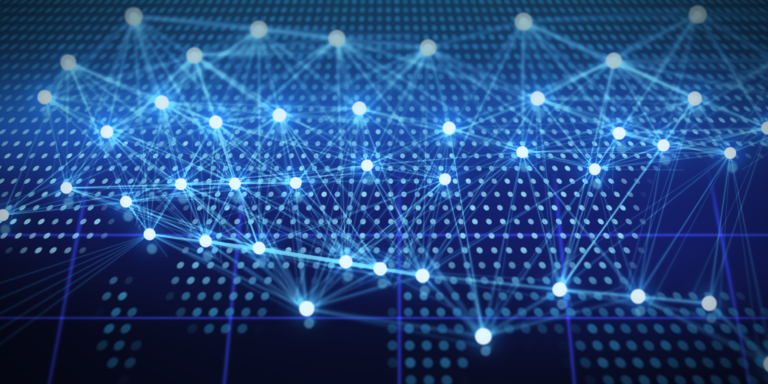
Write a Shadertoy shader that draws this background.

```glsl
// Glowing blue network: linked nodes over a perspective field of dots, with shallow focus.

const int ROW = 12;
const int NODES = 4 * ROW;
const float PI = 3.14159265;
const float DOT_NEAR = 0.047;   // dot spacing at the bottom
const float DOT_SHRINK = 0.025; // loss of spacing towards the top

const vec3 NIGHT = vec3(0.03, 0.045, 0.14);
const vec3 NAVY = vec3(0.08, 0.12, 0.42);
const vec3 TEAL = vec3(0.08, 0.22, 0.35);
const vec3 HAZE = vec3(0.07, 0.34, 0.50);
const vec3 VIOLET = vec3(0.17, 0.19, 0.72);
const vec3 DEEP_BEAM = vec3(0.13, 0.42, 0.74);
const vec3 BRIGHT_BEAM = vec3(0.44, 0.82, 0.96);
const vec3 WHITE = vec3(0.90, 0.97, 1.0);
const vec3 PALE = vec3(0.62, 0.71, 0.72);

float hash(vec2 p) {
    vec3 q = fract(p.xyx * 0.1031);
    q += dot(q, q.yzx + 33.33);
    return fract((q.x + q.y) * q.z);
}

// Distance from the sharp band, used as blur amount
float defocus(float y) {
    return clamp(abs(y - 0.5) - 0.1, 0.0, 0.4);
}

float disc(vec2 p, float radius, float soft) {
    return 1.0 - smoothstep(radius - soft, radius + soft, length(p));
}

float blob(vec2 p, vec2 centre, vec2 radii) {
    return 1.0 - smoothstep(0.8, 1.1, length((p - centre) / radii));
}

float beam(vec2 p, vec2 a, vec2 b, float width) {
    vec2 ab = b - a, ap = p - a;
    float t = clamp(dot(ap, ab) / dot(ab, ab), 0.0, 1.0);
    vec2 d = (ap - ab * t) / width;
    return exp(-dot(d, d));
}

// Node i of a row: even steps, a sideways sag, a zigzag and a dip at each fourth node
vec2 rowNode(float i, vec2 start, vec2 stride, vec2 sag, float zigzag, float dip) {
    float offset = i - sag.y;
    vec2 n = start + stride * i;
    n.x -= sag.x * exp(-0.15 * offset * offset);
    n.y += zigzag * cos(0.875 * PI * i) - dip * step(2.5, mod(i, 4.0));
    return n;
}

// Where the dot field is filled
float land(vec2 c) {
    float shore = 0.48 + 0.13 * smoothstep(1.55, 1.8, c.x);
    float m = smoothstep(shore - 0.05, shore + 0.05, c.y);
    m = max(m, blob(c, vec2(0.31, 0.15), vec2(0.05, 0.14)));
    m = max(m, blob(c, vec2(0.58, 0.26), vec2(0.14, 0.14)));
    m = max(m, blob(c, vec2(0.12, 0.42), vec2(0.17, 0.09)));
    m = max(m, blob(c, vec2(0.85, 0.44), vec2(0.38, 0.17)));
    m = max(m, blob(c, vec2(1.12, 0.12), vec2(0.11, 0.17)));
    m = max(m, blob(c, vec2(1.38, 0.40), vec2(0.30, 0.28)));
    return max(m, blob(c, vec2(1.78, 0.10), vec2(0.30, 0.15)));
}

float dotField(vec2 p, float soft) {
    float scale = DOT_NEAR - DOT_SHRINK * p.y;
    vec2 q = vec2((p.x - 1.0) / scale, -log(scale) / DOT_SHRINK);
    vec2 cell = floor(q) + 0.5;
    float cellScale = exp(-DOT_SHRINK * cell.y);
    vec2 centre = vec2(1.0 + cell.x * cellScale, (DOT_NEAR - cellScale) / DOT_SHRINK);
    float size = mix(0.20, 0.29, smoothstep(0.0, 0.3, defocus(p.y)));
    return disc(q - cell, size, soft / scale) * land(centre) * (0.7 + 0.3 * hash(cell));
}

float floorGrid(vec2 p) {
    float spacing = 0.456 * (1.0 - 0.21 * p.y);
    float gx = (p.x - 1.04) / spacing;
    float column = abs(fract(gx + 0.5) - 0.5) * spacing;
    float row = min(abs(p.y - 0.172), abs(p.y - 0.388));
    float lines = exp(-pow(column / 0.006, 2.0)) + exp(-pow(row / 0.004, 2.0));
    return lines * (1.0 - smoothstep(0.4, 0.6, p.y));
}

vec3 backdrop(vec2 p) {
    vec3 col = mix(NIGHT, NAVY, smoothstep(0.0, 0.5, p.y + 0.12 * (p.x - 1.0)));
    col = mix(col, TEAL, smoothstep(0.6, 1.0, p.y));
    float band = exp(-pow((p.y - 0.69) / 0.14, 2.0));
    return col + HAZE * band * mix(0.75, 0.3, p.x * 0.5);
}

void mainImage(out vec4 fragColor, in vec2 fragCoord) {
    vec2 p = fragCoord / iResolution.y;
    float px = 1.0 / iResolution.y;
    float blur = defocus(p.y);

    // Four rows of nodes, far to near
    vec2 node[NODES];
    for (int k = 0; k < ROW; k++) {
        float i = float(k);
        node[k] = rowNode(i, vec2(0.20, 0.90), vec2(0.203, 0.0), vec2(0.14, 3.5), -0.0625, 0.0);
        node[ROW + k] = rowNode(i, vec2(0.13, 0.70), vec2(0.187, 0.0), vec2(0.15, 4.0), 0.047, 0.0);
        node[2 * ROW + k] = rowNode(i, vec2(0.01, 0.47), vec2(0.172, 0.013), vec2(0.10, 5.0), -0.03, 0.0);
        node[3 * ROW + k] = rowNode(i, vec2(0.39, 0.39), vec2(0.148, -0.018), vec2(0.18, 6.3), 0.0, 0.14);
    }

    // Floor and dots
    vec3 col = backdrop(p) + VIOLET * 0.55 * floorGrid(p);
    vec3 dotColor = mix(vec3(0.62, 0.92, 1.0), vec3(0.16, 0.53, 0.74), smoothstep(0.0, 0.25, blur));
    col = mix(col, dotColor, dotField(p, px + 0.009 * blur) * mix(0.9, 0.55, blur / 0.4));

    // Links between near nodes, each with a thin second strand
    float width = max(0.0026 + 0.019 * blur, 0.7 * px);
    float light = 0.0;
    for (int a = 0; a < NODES; a++) {
        for (int b = a + 1; b < NODES; b++) {
            float span = distance(node[a], node[b]);
            float pick = hash(vec2(a, b));
            if (span > 0.62 || pick > 1.1 - span) continue;
            vec2 fray = vec2(pick - 0.4, 0.3 - pick) * 0.12;
            light += (0.4 + 0.4 * pick) * beam(p, node[a], node[b], width);
            light += 0.3 * beam(p, node[a], node[b] + fray, width * 0.8);
        }
    }
    for (int k = 0; k < 5; k++) // rays leaving at the lower left
        light += 0.35 * beam(p, node[3 * ROW], vec2(-0.1, 0.03 + 0.05 * float(k)), width * 0.6);
    light *= mix(1.0, 0.4, blur / 0.4);
    col = mix(col, mix(DEEP_BEAM, BRIGHT_BEAM, clamp(light * 0.7, 0.0, 1.0)), 1.0 - exp(-light));

    // Nodes with halo and soft mirror image
    for (int k = 0; k < NODES; k++) {
        vec2 d = p - node[k];
        float nodeBlur = defocus(node[k].y);
        float radius = 0.0155 + 0.022 * nodeBlur;
        float far = smoothstep(0.65, 0.95, node[k].y);
        col += HAZE * 0.5 * exp(-dot(d, d) / 0.0018) * (1.0 - far);
        col = mix(col, BRIGHT_BEAM, 0.45 * (1.0 - far) * disc(d - vec2(0.006, -0.038), 0.013, 0.005));
        col = mix(col, mix(WHITE, PALE, far), mix(0.97, 0.75, far) * disc(d, radius, px + 0.006 * nodeBlur));
    }

    // Darkened corners
    float edge = length((p - vec2(1.0, 0.52)) * vec2(0.75, 1.1));
    col *= 1.0 - 0.5 * smoothstep(0.5, 1.0, edge);
    fragColor = vec4(clamp(col, 0.0, 1.0), 1.0);
}
```
